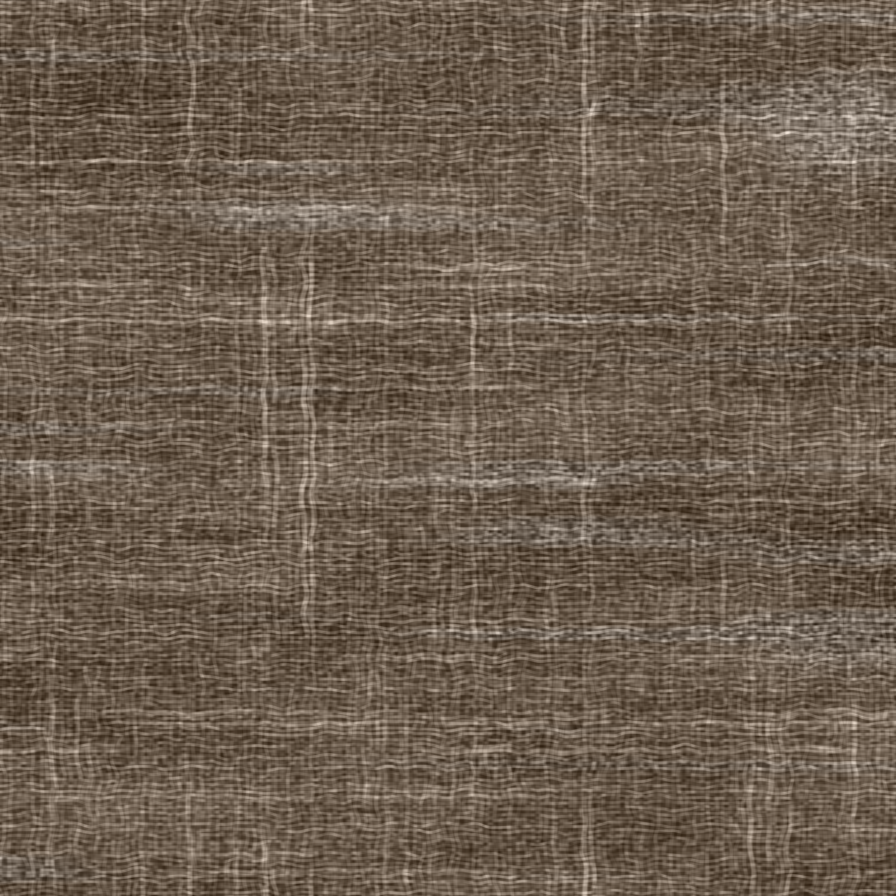
Give the GLSL for this texture, as a WebGL 2 fragment shader.

```glsl
#version 300 es
precision highp float;

uniform vec2 u_resolution;
out vec4 fragColor;

#define WEFT_COUNT 158.0
#define WARP_COUNT 122.0
#define SLUB_COUNT 96.0
#define DARK_TONE 0.312
#define WEFT_GAIN 0.22
#define WARP_GAIN 0.11
#define SLUB_GAIN 0.18
#define BAND_GAIN 0.19
#define GRAIN_GAIN 0.20
#define STREAK_GAIN 0.10
#define WARM_TINT vec3(0.0, -0.06, -0.12)
#define GREY_TINT vec3(-0.01, -0.055, -0.10)

float hash(vec2 p) {
    vec3 q = fract(p.xyx * 0.1031);
    q += dot(q, q.yzx + 33.33);
    return fract((q.x + q.y) * q.z);
}

float noise(vec2 p) {
    vec2 cell = floor(p);
    vec2 f = fract(p);
    f = f * f * (3.0 - 2.0 * f);
    float low = mix(hash(cell), hash(cell + vec2(1, 0)), f.x);
    float high = mix(hash(cell + vec2(0, 1)), hash(cell + vec2(1, 1)), f.x);
    return mix(low, high, f.y);
}

// Soft coverage of one crooked thread; d is measured in thread spacings.
float profile(float d, float core, float count) {
    float soft = max(0.3, 1.5 * count / u_resolution.y);
    return 1.0 - smoothstep(core, core + soft, abs(d));
}

// Dense, broken threads: pos.x runs along them, pos.y across them.
float weave(vec2 pos, float count, float seed) {
    float across = pos.y * count;
    float result = 0.0;
    for (float i = -1.0; i <= 1.0; i++) {
        float id = floor(across) + i;
        float sway = noise(vec2(pos.x * 60.0, id * 7.3 + seed)) - 0.5;
        float center = id + 0.5 + 0.6 * sway;
        float strength = mix(0.45, 1.0, hash(vec2(id, seed)));
        strength *= mix(0.2, 1.25, noise(vec2(pos.x * 105.0, id * 3.7 + seed)));
        result = max(result, strength * profile(across - center, 0.1, count));
    }
    return result;
}

// Pale threads that fade in and out in clustered patches.
float slubs(vec2 pos, float stretch, float seed) {
    float across = pos.y * SLUB_COUNT;
    float result = 0.0;
    for (float i = -1.0; i <= 1.0; i++) {
        float id = floor(across) + i;
        float jitter = hash(vec2(id, seed + 5.0)) - 0.5;
        float sway = noise(vec2(pos.x * 48.0, id * 5.1 + seed)) - 0.5;
        float center = id + 0.5 + 0.35 * jitter + 0.5 * sway;
        float strength = pow(hash(vec2(id, seed)), 1.8);
        float cluster = 0.6 * noise(vec2(pos.x * stretch, id * 0.21 + seed))
                      + 0.4 * noise(vec2(pos.x * stretch * 2.7, id * 1.7 + seed));
        strength *= mix(0.1, 1.1, smoothstep(0.38, 0.75, cluster));
        strength *= mix(0.5, 1.3, noise(vec2(pos.x * 40.0, id * 2.9 + seed)));
        result = max(result, strength * profile(across - center, 0.12, SLUB_COUNT));
    }
    return result;
}

void main() {
    vec2 uv = gl_FragCoord.xy / u_resolution.y;

    // Shared distortion keeps neighbouring threads bending together.
    vec2 bend = vec2(noise(uv * vec2(24.0, 38.0)), noise(uv * vec2(38.0, 24.0) + 71.0));
    vec2 p = uv + 0.005 * (bend - 0.5);

    // Worn horizontal shading.
    float bands = 0.45 * noise(uv * vec2(3.0, 17.0) + 13.0)
                + 0.35 * noise(uv * vec2(8.0, 42.0) + 29.0)
                + 0.2 * noise(uv * vec2(5.0, 6.0) + 47.0);

    // Woven threads in both directions.
    float tone = DARK_TONE + BAND_GAIN * (bands - 0.5);
    tone += WEFT_GAIN * weave(p, WEFT_COUNT, 11.0);
    tone += WARP_GAIN * weave(p.yx, WARP_COUNT, 37.0);
    tone += SLUB_GAIN * slubs(p, 4.0, 59.0);
    tone += SLUB_GAIN * slubs(p.yx, 6.0, 83.0);

    // Speckled pale streaks and fine fibre grain.
    float grain = noise(uv * vec2(190.0, 310.0) + 7.0);
    float streak = smoothstep(0.66, 0.98, noise(p * vec2(3.2, 48.0) + 91.0));
    tone += STREAK_GAIN * streak * mix(0.1, 1.4, grain);
    tone += GRAIN_GAIN * (grain - 0.5);

    vec3 color = tone + mix(WARM_TINT, GREY_TINT, streak);
    fragColor = vec4(clamp(color, 0.0, 1.0), 1.0);
}
```
